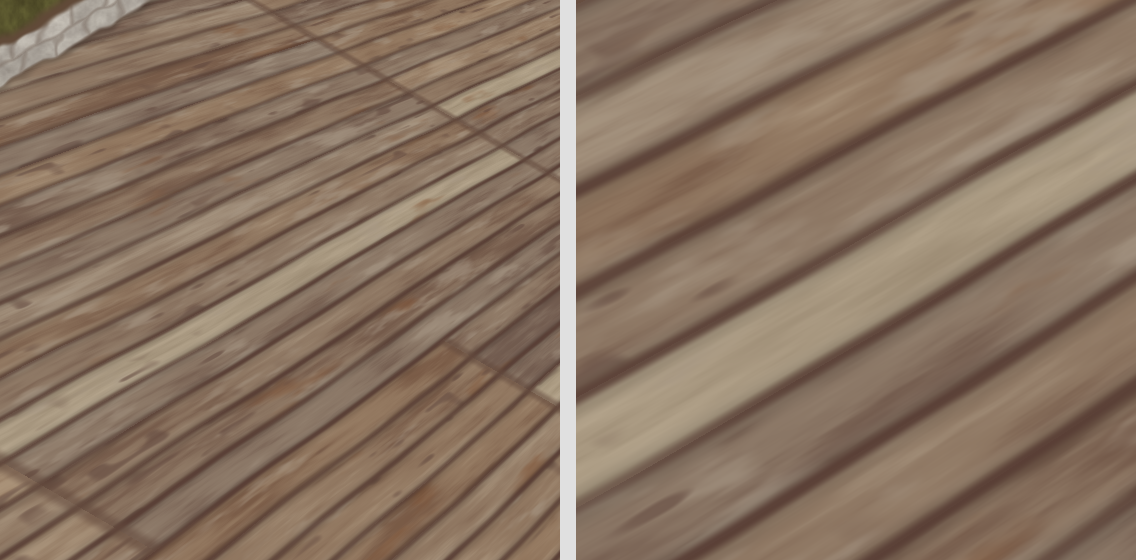
Left, the full canvas; right, a detail of the centre.
Reproduce this texture procedurally as a three.js fragment shader.

```glsl
// Weathered timber deck seen in perspective, about 25 boards fanning from a far vanishing point.
// A projective map gives board number and length along it; noise adds grain, stains and knots,
// and a strip of pale stone with grass behind it closes the upper left corner.
varying vec2 vUv;

float hash(vec2 p) {
  return fract(sin(dot(p, vec2(127.1, 311.7))) * 43758.5453);
}

float noise(vec2 p) {
  vec2 i = floor(p), f = fract(p);
  f = f * f * (3.0 - 2.0 * f);
  return mix(mix(hash(i), hash(i + vec2(1.0, 0.0)), f.x),
             mix(hash(i + vec2(0.0, 1.0)), hash(i + 1.0), f.x), f.y);
}

float fbm(vec2 p) {
  float sum = 0.0, amp = 0.5;
  for (int i = 0; i < 4; i++) {
    sum += amp * noise(p);
    p = p * 2.03 + 17.3;
    amp *= 0.5;
  }
  return sum / 0.9375;
}

vec3 deck(vec2 uv) {
  // Perspective: across counts boards, along runs down their length
  vec2 toVanish = vec2(2.36, 1.54) - uv;
  float tilt = toVanish.y / toVanish.x + 0.58;
  float along = 1.0 / (toVanish.x * tilt);
  float across = 35.505 - 40.0 / tilt + 0.08 * (noise(vec2(along * 30.0, 2.0)) - 0.5);
  float board = floor(across);
  float f = across - board;

  // Butt joints, shifted by half a length on the nearer boards
  float run = (along - 0.606) / 0.24 + 0.5 * step(5.0, board);
  float piece = floor(run);
  vec2 id = vec2(board, piece);
  float tone = hash(id + 3.7);
  vec2 p = vec2(along, across) + hash(id) * 40.0;

  // Board colour with broad stains and fine streaks
  float stain = fbm(p * vec2(38.0, 1.6));
  float streak = fbm(p * vec2(55.0, 7.0));
  float value = 0.5 + 0.5 * (tone - 0.5) + 0.75 * (stain - 0.5) + 0.55 * (streak - 0.5);
  vec3 col = mix(vec3(0.46, 0.355, 0.29), vec3(0.56, 0.47, 0.39), smoothstep(0.05, 0.55, value));
  col = mix(col, vec3(0.65, 0.575, 0.49), smoothstep(0.5, 1.0, value));
  col += (hash(id + 9.1) - 0.5) * vec3(0.035, 0.0, -0.035);

  // Bleached boards
  float bleached = piece < -0.5 ? 1.0 - step(0.5, abs(board))
                                : 1.0 - step(0.5, min(abs(board + 3.0), abs(board - 8.0)));
  col = mix(col, vec3(0.69, 0.63, 0.53) + 0.12 * (streak - 0.5), 0.85 * bleached);

  // Worn grey patches, rusty stains and dark knots
  float worn = smoothstep(0.58, 0.8, fbm(p * vec2(48.0, 2.2) + 60.0));
  col = mix(col, vec3(0.66, 0.60, 0.53), 0.55 * worn);
  float rust = smoothstep(0.66, 0.85, fbm(p * vec2(30.0, 1.2) + 90.0));
  col = mix(col, vec3(0.50, 0.32, 0.20), 0.5 * rust);
  float knot = smoothstep(0.72, 0.92, noise(p * vec2(110.0, 4.5)))
             * smoothstep(0.5, 0.7, noise(p * vec2(24.0, 0.9) + 5.0));
  col = mix(col, vec3(0.39, 0.29, 0.25), 0.6 * knot);

  // Dark gaps, softer and fainter in the distance
  float edge = min(f, 1.0 - f);
  float near = smoothstep(-11.0, 3.0, across);
  float depth = mix(0.5, 0.88, near) * (0.65 + 0.5 * noise(vec2(along * 35.0, floor(across + 0.5) * 7.0)));
  col *= 1.0 - 0.12 * (1.0 - smoothstep(0.05, 0.3, edge));
  col = mix(col, vec3(0.345, 0.24, 0.205), min(depth, 0.92) * (1.0 - smoothstep(0.015, 0.125, edge)));
  col += 0.025 * smoothstep(0.72, 0.8, f) * (1.0 - smoothstep(0.84, 0.92, f));

  // Shadow at the joints
  float joint = min(fract(run), 1.0 - fract(run));
  return mix(col, vec3(0.39, 0.29, 0.24), 0.55 * (1.0 - smoothstep(0.003, 0.016, joint)));
}

vec3 stones(vec2 uv, float rise) {
  // Two courses of irregular blocks along the border
  float course = floor(rise / 0.036);
  vec2 q = vec2(uv.x / 0.055 + 0.45 * course + 0.4 * noise(uv * 45.0), rise / 0.036);
  vec2 g = abs(fract(q) - 0.5);
  float seam = smoothstep(0.32, 0.5, max(g.x, g.y));
  vec3 col = mix(vec3(0.60, 0.57, 0.54), vec3(0.80, 0.78, 0.74), fbm(uv * 55.0));
  col += 0.1 * (hash(floor(q)) - 0.5);
  return mix(col, vec3(0.52, 0.47, 0.43), 0.6 * seam);
}

void main() {
  vec2 uv = vUv;
  vec3 col = deck(uv);

  // Border: stone strip, then soil and grass
  float rise = uv.y - 0.845 - 0.57 * uv.x + 0.012 * (noise(uv * 40.0) - 0.5);
  col *= 1.0 - 0.2 * (1.0 - smoothstep(0.0, 0.018, abs(rise)));
  col = mix(col, stones(uv, rise), smoothstep(-0.003, 0.005, rise));
  vec3 grass = mix(vec3(0.25, 0.23, 0.12), vec3(0.42, 0.41, 0.22), fbm(uv * vec2(70.0, 45.0)));
  vec3 ground = mix(vec3(0.38, 0.29, 0.22), grass, smoothstep(0.075, 0.1, rise));
  col = mix(col, ground, smoothstep(0.062, 0.074, rise));

  gl_FragColor = vec4(col, 1.0);
}
```
